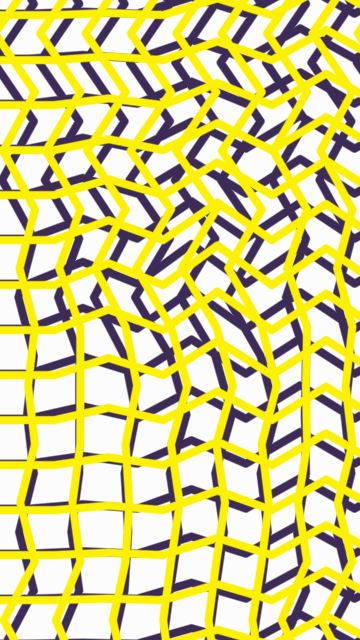
A Shadertoy shader for this pattern:

```glsl
// A warped lattice of yellow zigzag bars over a half-step shifted violet copy.
// Every second vertex of each bar is pushed sideways by a smooth field, so the
// grid runs from straight to sharply folded. Bars are distances to segments.

float segmentDistance(vec2 p, vec2 a, vec2 b) {
    vec2 ab = b - a;
    float t = clamp(dot(p - a, ab) / dot(ab, ab), 0.0, 1.0);
    return length(p - a - t * ab);
}

// Vertex of an upright bar: even rows slide left or right
vec2 uprightVertex(float bar, float row) {
    vec2 v = vec2(0.097 + 0.126 * bar, 0.093 + 0.163 * row);
    float centre = smoothstep(0.09, 0.46, v.x) * (1.0 - smoothstep(0.69, 0.93, v.x));
    float bulge = mix(-0.055, 0.065, smoothstep(0.81, 1.02, v.y)) * smoothstep(0.1, 0.8, v.y);
    float slide = centre * bulge - 0.065 - 0.046 * cos(3.19 * (v.y - 0.093));
    v.x += slide * (1.0 - mod(row, 2.0));
    return v;
}

// Vertex of a level bar: even columns are lifted, most at the right and middle
vec2 levelVertex(float bar, float column) {
    vec2 v = vec2(0.151 * column, 0.042 + 0.125 * bar);
    float fold = (v.y - 0.81) / 0.46;
    float lift = 0.083 * smoothstep(0.23, 0.97, v.x)
               + 0.072 * sin(3.1416 * clamp(v.x, 0.0, 1.0)) * exp(-fold * fold);
    v.y -= lift * (1.0 - mod(column, 2.0));
    return v;
}

float uprightDistance(vec2 p) {
    vec2 cell = floor((p - vec2(0.097, 0.093)) / vec2(0.126, 0.163));
    float d = 1.0;
    for (float i = -1.0; i <= 2.0; i++)
        for (float j = -1.0; j <= 1.0; j++) {
            float bar = cell.x + i, row = cell.y + j;
            d = min(d, segmentDistance(p, uprightVertex(bar, row), uprightVertex(bar, row + 1.0)));
        }
    return d;
}

float levelDistance(vec2 p) {
    vec2 cell = floor((p - vec2(0.0, 0.042)) / vec2(0.151, 0.125));
    float d = 1.0;
    for (float i = -1.0; i <= 2.0; i++)
        for (float j = -1.0; j <= 1.0; j++) {
            float bar = cell.y + i, column = cell.x + j;
            d = min(d, segmentDistance(p, levelVertex(bar, column), levelVertex(bar, column + 1.0)));
        }
    return d;
}

// Soft-edged coverage of a bar
float barMask(float d) {
    return 1.0 - smoothstep(0.0084, 0.014, d);
}

void mainImage(out vec4 fragColor, in vec2 fragCoord) {
    // Canvas width is one unit, y runs down from the top edge
    vec2 p = vec2(fragCoord.x, iResolution.y - fragCoord.y) / iResolution.x;

    // Violet copy: each bar family shifted half a step along its own direction
    float under = min(uprightDistance(p - vec2(-0.003, 0.081)),
                      levelDistance(p - vec2(-0.072, -0.004)));
    float over = min(uprightDistance(p), levelDistance(p));

    vec3 color = vec3(0.99);
    color = mix(color, vec3(0.24, 0.17, 0.34), barMask(under));
    color = mix(color, vec3(0.99, 0.94, 0.01), barMask(over));
    fragColor = vec4(color, 1.0);
}
```
